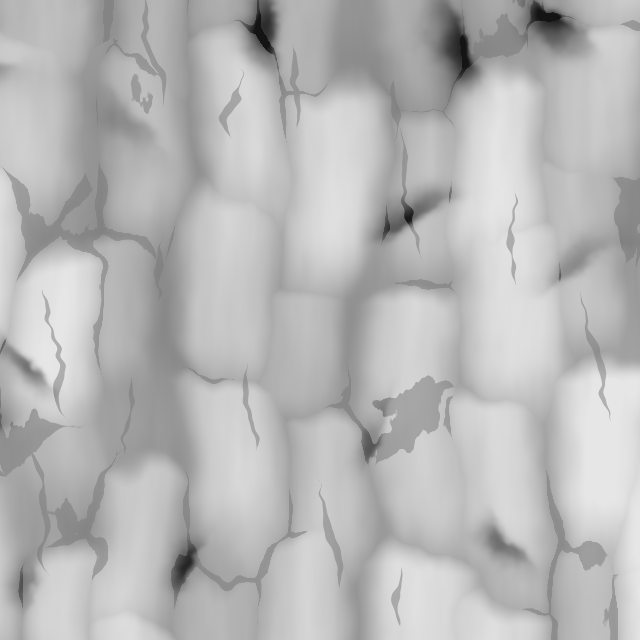
A WebGL 1 fragment shader for this texture map:

```glsl
precision highp float;
// Height map of weathered bark: soft upright plates, jagged cracks and dark pits.

uniform vec2 u_resolution;

#define PLATE_GRID vec2(7.0, 3.8)
#define SLIVER_GRID vec2(7.0, 4.0)
#define PIT_GRID vec2(4.0, 4.0)
#define PLATE_LOW 0.68
#define PLATE_HIGH 0.91
#define FLOOR_TONE 0.57
#define CRACK_TONE 0.47
#define CRACK_WIDTH 0.075
#define SLIVER_WIDTH 0.008
#define PIT_DEPTH 0.58
#define WARP 0.55

float hash(vec2 p) {
  vec3 q = fract(p.xyx * 0.1031);
  q += dot(q, q.yzx + 33.33);
  return fract((q.x + q.y) * q.z);
}

vec2 hash2(vec2 p) {
  return vec2(hash(p + 3.7), hash(p + 51.3));
}

float noise(vec2 p) {
  vec2 i = floor(p), f = fract(p);
  f = f * f * (3.0 - 2.0 * f);
  float low = mix(hash(i), hash(i + vec2(1.0, 0.0)), f.x);
  float high = mix(hash(i + vec2(0.0, 1.0)), hash(i + 1.0), f.x);
  return mix(low, high, f.y);
}

float fbm(vec2 p) {
  float sum = 0.0, amp = 0.533;
  for (int i = 0; i < 4; i++) {
    sum += amp * noise(p);
    p = p * 2.03 + 11.7;
    amp *= 0.5;
  }
  return sum;
}

vec2 wobble(vec2 p) {
  return vec2(fbm(p), fbm(p + 37.0)) - 0.5;
}

// Overlapping ridged plates: x = height, y = lead over the next plate
vec2 plates(vec2 p) {
  vec2 q = p * PLATE_GRID + WARP * wobble(p * vec2(6.0, 4.0));
  float best = 0.0, second = 0.0;
  for (int i = -1; i <= 1; i++) {
    float col = floor(q.x) + float(i);
    float y = q.y + hash(vec2(col, 7.0));
    for (int j = -1; j <= 1; j++) {
      vec2 id = vec2(col, floor(y) + float(j));
      vec2 r = hash2(id);
      vec2 d = vec2(q.x, y) - id - 0.5 - 0.5 * (r - 0.5);
      d.x += 0.3 * d.y * (r.y - 0.5);
      float side = smoothstep(0.25, 0.8, abs(d.x));
      float ends = d.y > 0.0 ? smoothstep(0.42, 0.66, d.y) : smoothstep(0.2, 0.95, -d.y);
      float h = mix(PLATE_LOW, PLATE_HIGH, hash(id + 31.0));
      h -= 0.17 * sqrt(d.x * d.x + 0.004) + 0.2 * side + 0.28 * ends;
      second = max(second, min(best, h));
      best = max(best, h);
    }
  }
  return vec2(best, best - second);
}

// Thin tapered upright cracks, returned as coverage
float slivers(vec2 p) {
  float cover = 0.0;
  vec2 base = floor(p * SLIVER_GRID);
  for (int i = -1; i <= 1; i++) {
    for (int j = -1; j <= 1; j++) {
      vec2 id = base + vec2(float(i), float(j));
      vec2 r = hash2(id + 80.0);
      vec2 d = p - (id + 0.2 + 0.6 * r) / SLIVER_GRID;
      float seed = 40.0 * r.x;
      d.x += 0.3 * (r.y - 0.35) * d.y + 0.03 * (noise(vec2(p.y * 16.0, seed)) - 0.5);
      d.x += 0.008 * (noise(vec2(p.y * 70.0, seed)) - 0.5);
      float span = d.y / mix(0.04, 0.11, r.y);
      float width = SLIVER_WIDTH * (1.0 - span * span) * (0.2 + noise(vec2(p.y * 45.0, seed + 9.0)));
      float edge = abs(d.x) - width + 0.0008;
      cover = max(cover, step(hash(id + 120.0), 0.5) * (1.0 - smoothstep(-0.001, 0.001, edge)));
    }
  }
  return cover;
}

// Sparse hollows, steep on one flank and fading on the other
float pits(vec2 p) {
  float depth = 0.0;
  p += 0.05 * wobble(p * 13.0);
  vec2 base = floor(p * PIT_GRID);
  for (int i = -1; i <= 1; i++) {
    for (int j = -1; j <= 1; j++) {
      vec2 id = base + vec2(float(i), float(j));
      vec2 r = hash2(id + 200.0);
      vec2 d = p - (id + 0.15 + 0.7 * r) / PIT_GRID;
      float turn = 2.6 * (hash(id + 230.0) - 0.5);
      d = vec2(d.x * cos(turn) - d.y * sin(turn), d.x * sin(turn) + d.y * cos(turn));
      d.x *= d.x > 0.0 ? 3.0 : 1.0;
      d /= mix(0.025, 0.042, r.x) * vec2(1.0, 1.7);
      float amount = step(hash(id + 260.0), 0.55) * mix(0.25, 1.0, r.y);
      depth = max(depth, amount * exp(-1.2 * dot(d, d)));
    }
  }
  return depth;
}

void main() {
  vec2 p = gl_FragCoord.xy / u_resolution;
  vec2 plate = plates(p);
  float pit = pits(p);

  // Soft relief with broad shading and faint upright streaks
  float floorTone = FLOOR_TONE + 0.1 * (noise(p * 6.0) - 0.5);
  float k = plate.x - floorTone;
  float tone = floorTone + 0.5 * (k + sqrt(k * k + 0.0012));
  tone += 0.10 * (noise(p * 3.0 + 5.0) - 0.5) + 0.09 * (fbm(p * vec2(20.0, 4.0)) - 0.5);

  // Jagged flat cracks where plates meet, widened beside the pits
  float open = smoothstep(0.52, 0.8, noise(p * vec2(9.0, 6.0) + 21.0)) + 1.2 * pit;
  float width = CRACK_WIDTH * open * (1.8 * fbm(p * vec2(48.0, 24.0)) - 0.1);
  float crack = smoothstep(-0.004, 0.004, width - plate.y - 0.006);
  crack = max(crack, slivers(p));

  tone = mix(tone, mix(tone, CRACK_TONE, 0.5), crack);
  tone -= PIT_DEPTH * pit * (0.85 + 0.3 * crack);
  gl_FragColor = vec4(vec3(clamp(tone, 0.08, 0.9)), 1.0);
}
```
